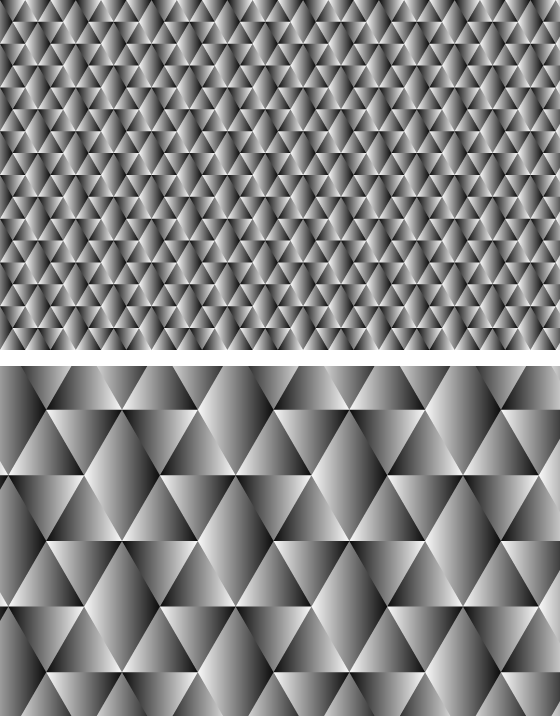
Top: the whole. Bottom: its middle third, enlarged.
Reproduce this pattern procedurally as a Shadertoy shader.

```glsl
const float ROWS = 16.0;
const float TRIANGLE_HEIGHT = 0.8660254; // relative to a side of 1
const int SAMPLES = 4;

// Position in the lattice: x in triangle sides, y in rows from the top
vec2 latticePosition(vec2 pixel, vec2 canvas) {
    vec2 fromTop = vec2(pixel.x, canvas.y - pixel.y) * ROWS / canvas.y;
    return vec2(fromTop.x * TRIANGLE_HEIGHT, fromTop.y);
}

// Index of the triangle in its row: even points up, odd points down
float triangleIndex(float x, float depth) {
    float apex = floor(x + 0.5);
    float offset = x - apex;
    return 2.0 * apex + sign(offset) * step(0.5 * depth, abs(offset));
}

// Horizontal ramp inside each triangle, reversed in two of every six
float triangleShade(vec2 p) {
    float row = floor(p.y);
    float x = p.x - 1.5 * row;
    float index = triangleIndex(x, p.y - row);
    float ramp = clamp(x - 0.5 * index + 0.5, 0.0, 1.0);
    float kind = mod(index, 6.0);
    bool reversed = kind > 0.5 && kind < 2.5;
    return reversed ? ramp : 1.0 - ramp;
}

void mainImage(out vec4 fragColor, in vec2 fragCoord) {
    // Average a small grid of samples to smooth the edges
    float shade = 0.0;
    for (int j = 0; j < SAMPLES; j++) {
        for (int i = 0; i < SAMPLES; i++) {
            vec2 jitter = (vec2(i, j) + 0.5) / float(SAMPLES) - 0.5;
            shade += triangleShade(latticePosition(fragCoord + jitter, iResolution.xy));
        }
    }
    shade /= float(SAMPLES * SAMPLES);
    fragColor = vec4(vec3(mix(0.04, 0.98, shade)), 1.0);
}
```
